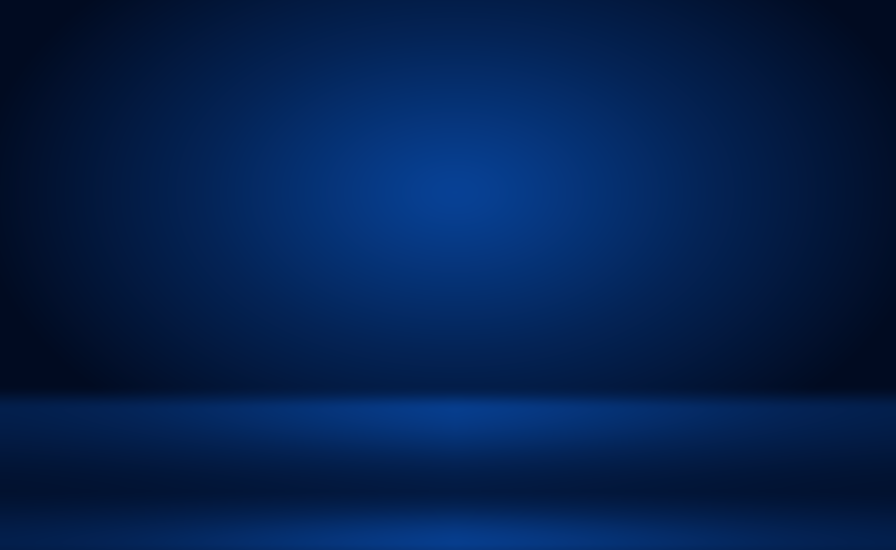
This background is drawn by a Shadertoy shader. Its source:

```glsl
const vec3 SHADOW_NAVY = vec3(0.004, 0.043, 0.130);
const vec3 MID_BLUE = vec3(0.015, 0.138, 0.335);
const vec3 GLOW_BLUE = vec3(0.027, 0.253, 0.580);

// Three-stop ramp from shadow to full light
vec3 blueRamp(float light) {
    vec3 lower = mix(SHADOW_NAVY, MID_BLUE, clamp(light * 2.0, 0.0, 1.0));
    return mix(lower, GLOW_BLUE, clamp(light * 2.0 - 1.0, 0.0, 1.0));
}

// Elliptical falloff with a softly rounded peak
float ellipseGlow(vec2 uv, vec2 center, vec2 radius, float rounding) {
    vec2 offset = (uv - center) / radius;
    float dist = sqrt(dot(offset, offset) + rounding * rounding) - rounding;
    return clamp(1.0 - dist, 0.0, 1.0);
}

// Sideways falloff shared by the floor bands
float sideFade(float x, float centerX, float edgeLight) {
    float reach = clamp(abs(x - centerX) * 2.0, 0.0, 1.0);
    return mix(1.0, edgeLight, smoothstep(-0.25, 1.1, reach));
}

// Vertical light profile between two heights
float bandLight(float y, float darkY, float brightY, float darkLight) {
    return mix(darkLight, 1.0, smoothstep(darkY, brightY, y));
}

void mainImage(out vec4 fragColor, in vec2 fragCoord) {
    vec2 uv = fragCoord / iResolution.xy;
    float centerX = 0.508;

    // Wall glow
    float wall = ellipseGlow(uv, vec2(centerX, 0.65), vec2(0.50, 0.51), 0.07);

    // Upper floor band, brightest just below the horizon
    float side = sideFade(uv.x, centerX, 0.40);
    float upperFloor = bandLight(uv.y, 0.105, 0.262, 0.34) * side;

    // Front step, brightening toward the bottom edge
    float frontStep = bandLight(uv.y, 0.118, 0.012, 0.30) * side;
    frontStep *= mix(0.90, 1.0, smoothstep(0.0, 0.012, uv.y));

    // Join the surfaces with soft seams
    float surface = mix(frontStep, upperFloor, smoothstep(0.104, 0.114, uv.y));
    float light = mix(surface, wall, smoothstep(0.255, 0.300, uv.y));

    fragColor = vec4(blueRamp(light), 1.0);
}
```
